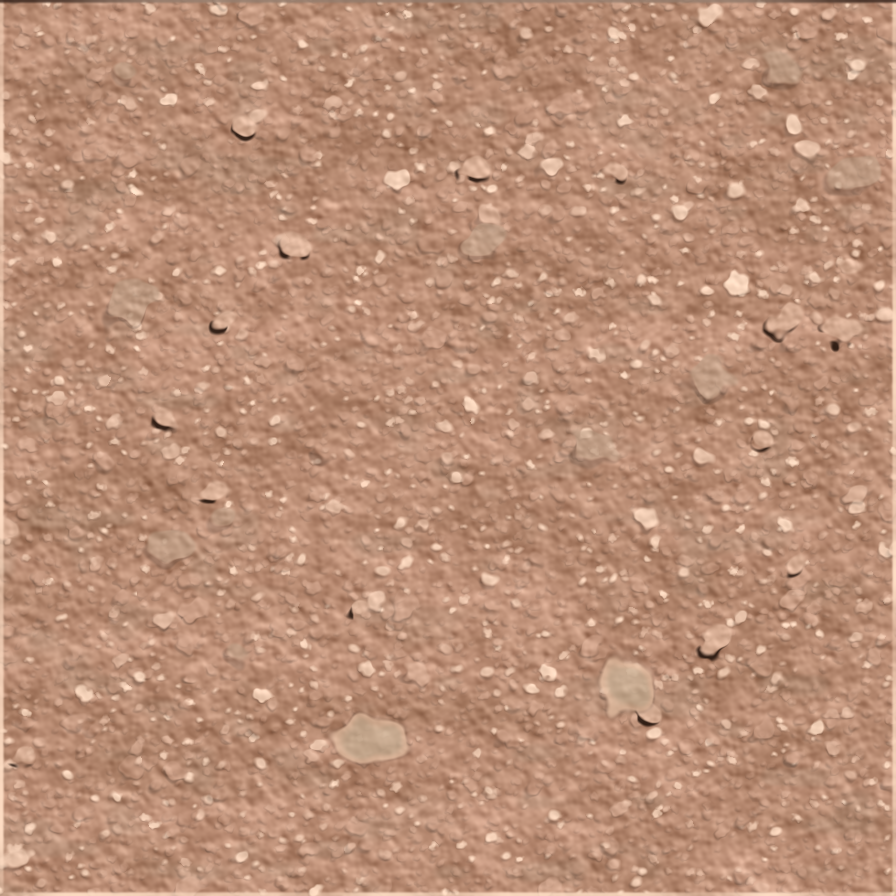
A Shadertoy shader for this texture:

```glsl
// Dry reddish-tan soil strewn with pale grit, pebbles and a few grey stones.

float hash(vec2 p) {
    vec3 q = fract(p.xyx * 0.1031);
    q += dot(q, q.yzx + 33.33);
    return fract((q.x + q.y) * q.z);
}

float noise(vec2 p) {
    vec2 i = floor(p), f = fract(p);
    f = f * f * (3.0 - 2.0 * f);
    return mix(mix(hash(i), hash(i + vec2(1, 0)), f.x),
               mix(hash(i + vec2(0, 1)), hash(i + vec2(1, 1)), f.x), f.y);
}

mat2 turn(float a) {
    return mat2(cos(a), sin(a), -sin(a), cos(a));
}

// Height of the fine, slightly flattened soil crumbs.
float crumbs(vec2 p) {
    return noise(turn(0.3) * p * vec2(85, 115)) + 0.6 * noise(turn(0.9) * p * 180.0);
}

// Scattered stones: x = coverage, y = random tone, z = shadow at the lower left.
vec3 scatter(vec2 p, float cells, float share, float seed) {
    vec2 g = p * cells, base = floor(g);
    float soft = 0.0025 * cells;
    float wobble = 0.6 + 0.8 * noise(g * 3.5 + seed);
    vec3 result = vec3(0.0, 0.5, 0.0);
    for (int y = -1; y <= 1; y++)
    for (int x = -1; x <= 1; x++) {
        vec2 id = base + vec2(x, y), key = id + seed;
        if (hash(key) > share) continue;
        vec2 center = id + 0.15 + 0.7 * vec2(hash(key + 7.0), hash(key + 19.0));
        float pick = hash(key + 31.0);
        float radius = mix(0.17, 0.42, pick * pick) * wobble;
        mat2 shape = turn((hash(key + 43.0) - 0.5) * 1.6);
        vec2 d = g - center;
        float body = length(shape * d * vec2(0.85, 1.2)) - radius;
        float shadow = length(shape * (d + vec2(0.08, 0.13)) * vec2(0.85, 1.2)) - radius;
        float cover = 1.0 - smoothstep(-soft, soft, body);
        if (cover > result.x) result.xy = vec2(cover, hash(key + 57.0));
        result.z = max(result.z, 1.0 - smoothstep(-soft, soft, shadow));
    }
    result.z *= 1.0 - result.x;
    return result;
}

void mainImage(out vec4 fragColor, in vec2 fragCoord) {
    vec2 p = fragCoord / iResolution.xy;

    // Soil with horizontal drifts and small mottles
    float drift = 0.6 * noise(p * vec2(7, 24)) + 0.4 * noise(p * vec2(24, 60) + 9.0);
    vec3 color = mix(vec3(0.645, 0.475, 0.375), vec3(0.79, 0.605, 0.51), drift);
    float mottle = noise(turn(0.5) * p * vec2(42, 55) + 25.0) - 0.5;
    color += mottle * 0.085;
    float greyness = smoothstep(0.62, 0.9, noise(p * vec2(22, 38) + 40.0));
    color = mix(color, vec3(0.69, 0.565, 0.475), 0.4 * greyness);

    // Crumbs lit from above right
    float relief = crumbs(p) - crumbs(p + vec2(0.002, 0.0036));
    color += relief * vec3(0.15, 0.15, 0.145);
    color += (noise(p * vec2(110, 140) + 70.0) - 0.5) * 0.11;

    // Grit and small pebbles, from fine to coarse
    vec3 pale = vec3(0.83, 0.655, 0.56), bright = vec3(1.0, 0.87, 0.77);
    for (int i = 0; i < 3; i++) {
        float level = float(i);
        vec3 grit = scatter(p, 84.0 / exp2(level * 0.75), 0.5 - 0.17 * level, 11.0 + 100.0 * level);
        vec3 tint = mix(pale, bright, smoothstep(0.6, 1.0, grit.y));
        color *= 1.0 - 0.17 * grit.z;
        color = mix(color, tint + relief * 0.12, grit.x * (0.25 + 0.65 * grit.y));
    }

    // Flat grey pebbles
    vec3 slabs = scatter(p, 17.0, 0.045, 420.0);
    color *= 1.0 - 0.15 * slabs.z;
    color = mix(color, vec3(0.76, 0.635, 0.54) + relief * 0.14, 0.7 * slabs.x);

    // Raised pebbles with broken black crevices beneath
    vec3 raised = scatter(p, 23.0, 0.025, 530.0);
    float crevice = raised.z * smoothstep(0.35, 0.65, noise(p * 85.0 + 5.0));
    color = mix(color, vec3(0.14, 0.08, 0.05), 0.9 * crevice);
    color = mix(color, vec3(0.87, 0.71, 0.61) + relief * 0.18, 0.8 * raised.x);

    // Two large worn stones
    for (int i = 0; i < 2; i++) {
        float k = float(i);
        vec2 d = p - fract(vec2(0.70, 0.235) + k * vec2(0.715, 0.94));
        d *= mix(vec2(1.08, 0.95), vec2(0.85, 1.35), k);
        float body = length(d) - 0.024 - 0.018 * noise(p * 50.0 + k * 8.0);
        float cover = 1.0 - smoothstep(-0.003, 0.003, body);
        float rim = smoothstep(-0.013, -0.002, body);
        vec3 stone = mix(vec3(0.77, 0.665, 0.56), vec3(0.86, 0.71, 0.6), rim);
        color *= 1.0 - 0.1 * (1.0 - smoothstep(0.0, 0.007, abs(body)));
        color = mix(color, stone + mottle * 0.08 + relief * 0.05, 0.85 * cover);
    }

    // Pale worn border, dark in places along the top
    float side = min(min(p.x, 1.0 - p.x), p.y);
    float worn = 1.0 - smoothstep(0.002, 0.006, side);
    color = mix(color, bright, worn * (0.35 + 0.65 * noise(p * 14.0)));
    float top = 1.0 - smoothstep(0.001, 0.005, 1.0 - p.y);
    float corner = smoothstep(0.3, 0.48, abs(p.x - 0.5));
    color = mix(color, mix(vec3(0.58, 0.49, 0.43), vec3(0.2, 0.13, 0.1), corner), 0.8 * top);

    fragColor = vec4(clamp(color, 0.0, 1.0), 1.0);
}
```
